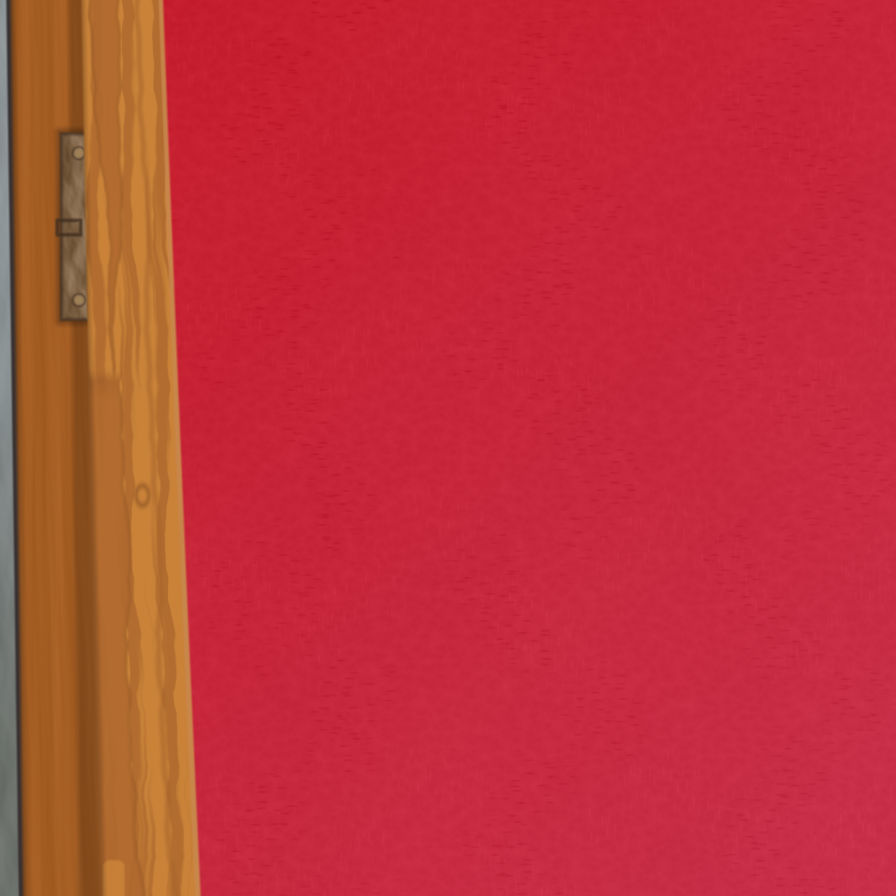
A three.js fragment shader for this texture:

```glsl
// A red fabric wall beside a slightly leaning wooden door frame with a hinge.
// Soft vertical edges layer the strips from left to right, layered sines make
// the wood grain, and cellular noise makes the mottling and flecks of the wall.
varying vec2 vUv;

float hash(vec2 p) {
  return fract(sin(dot(p, vec2(127.1, 311.7))) * 43758.5);
}

// Distance to the nearest scattered point, about 0 to 1.
float cellular(vec2 p) {
  float nearest = 1.0;
  for (int j = -1; j <= 1; j++) {
    for (int i = -1; i <= 1; i++) {
      vec2 c = floor(p) + vec2(float(i), float(j));
      nearest = min(nearest, length(p - c - vec2(hash(c), hash(c + 19.7))));
    }
  }
  return nearest;
}

// Layered sines, about -1 to 1.
float waves(vec2 p) {
  float sum = 0.0;
  float amp = 0.55;
  for (int i = 0; i < 4; i++) {
    sum += amp * sin(p.x + 1.3 * sin(p.y));
    p = vec2(p.x * 1.83 + p.y * 0.3, p.y * 1.67 - p.x * 0.12) + 1.9;
    amp *= 0.55;
  }
  return sum;
}

float rightOf(float x, float edge, float blur) {
  return smoothstep(edge - blur, edge + blur, x);
}

float box(vec2 p, vec2 center, vec2 halfSize) {
  vec2 d = abs(p - center) - halfSize;
  return length(max(d, 0.0)) + min(max(d.x, d.y), 0.0);
}

float fill(float d, float blur) {
  return 1.0 - smoothstep(-blur, blur, d);
}

// Sparse short dashes, stretched by the scale.
float flecks(vec2 p, vec2 scale) {
  return fill(cellular(p * scale) - 0.16, 0.1) * smoothstep(0.0, 0.6, waves(p * 23.0));
}

vec3 wallColor(vec2 p) {
  float fade = clamp(0.65 * (1.0 - p.y) + 0.55 * p.x - 0.08, 0.0, 1.0);
  vec3 col = mix(vec3(0.775, 0.115, 0.175), vec3(0.785, 0.18, 0.278), fade);
  vec2 warped = p + 0.004 * vec2(waves(p * 31.0), waves(p.yx * 37.0));
  float mottle = cellular(warped * vec2(62.0, 84.0)) + 0.6 * cellular(warped * 155.0) - 0.72;
  col += 0.022 * mottle + 0.004 * waves(p * 14.0);
  return col - 0.028 * flecks(p, vec2(32.0, 125.0)) + 0.014 * flecks(p.yx + 3.0, vec2(26.0, 140.0));
}

vec3 frameColor(vec2 p, float left, float right) {
  float u = (p.x - left) / (right - left);
  float grain = waves(vec2(u * 13.0, p.y * 5.0)) + 0.4 * waves(vec2(u * 45.0, p.y * 19.0));
  vec3 col = mix(vec3(0.61, 0.335, 0.11), vec3(0.68, 0.395, 0.16), 0.5 + 0.35 * grain);
  float shadow = mix(0.69, 0.80, p.y);
  col *= mix(1.0, 0.82, smoothstep(shadow - 0.04, shadow + 0.08, u));
  return col * mix(0.78, 1.0, smoothstep(0.0, 0.12, u));
}

vec3 boardColor(vec2 p, float left, float right) {
  float u = (p.x - left) / (right - left);
  float bend = 0.055 * waves(vec2(p.y * 17.0, 1.0)) + 0.02 * waves(vec2(p.y * 61.0, 2.0));
  vec3 gold = vec3(0.81, 0.53, 0.23);
  vec3 brown = vec3(0.66, 0.39, 0.17);
  float grain = waves(vec2((u + bend) * 17.0, p.y * 5.0));
  vec3 col = mix(gold, brown, 0.15 + 0.6 * smoothstep(-0.15, 0.5, grain));
  // Broad heartwood in the lower left, a tapering tongue above.
  float heart = max(u - 0.36 - bend, (p.y - 0.57) * 2.0 + 0.3 * bend);
  float tongue = abs(u - 0.3 - bend) - 0.17 * smoothstep(0.56, 1.0, p.y);
  float ring = min(heart, tongue);
  col = mix(col, brown * 1.04, 0.85 * fill(ring, 0.03));
  col = mix(col, brown * 0.9, 0.5 * fill(abs(ring) - 0.018, 0.022));
  float streak = abs(u - 0.7 - 0.8 * bend) - 0.03;
  col = mix(col, brown, 0.55 * fill(streak, 0.03));
  // Knot and pale arch.
  float knot = length((p - vec2(0.159, 0.447)) * vec2(1.0, 0.65));
  col = mix(col, brown * 0.85, 0.65 * fill(abs(knot - 0.007) - 0.002, 0.003));
  float arch = box(p, vec2(0.127, 0.01), vec2(0.004, 0.022)) - 0.008;
  col = mix(col, gold, 0.75 * fill(arch, 0.002));
  // Shaded left corner and pale right bevel.
  col *= mix(0.82, 1.0, smoothstep(0.0, 0.08, u));
  return mix(col, vec3(0.79, 0.53, 0.31), 0.8 * smoothstep(0.93, 0.96, u));
}

vec3 addHinge(vec3 base, vec2 p) {
  float plate = box(p, vec2(0.084, 0.747), vec2(0.017, 0.105));
  vec3 metal = vec3(0.49, 0.38, 0.27) + 0.09 * waves(p * vec2(160.0, 75.0));
  vec3 dark = vec3(0.25, 0.18, 0.12);
  metal = mix(metal, dark, 0.8 * fill(-plate - 0.003, 0.003));
  // Two screws, mirrored about the joint.
  float screw = length(vec2(p.x - 0.088, abs(p.y - 0.747) - 0.082));
  metal = mix(metal, vec3(0.62, 0.5, 0.34), fill(screw - 0.005, 0.003));
  metal = mix(metal, dark, 0.6 * fill(abs(screw - 0.007) - 0.001, 0.002));
  vec3 col = mix(base * (1.0 - 0.3 * fill(plate - 0.004, 0.006)), metal, fill(plate, 0.002));
  float joint = box(p, vec2(0.077, 0.746), vec2(0.013, 0.008));
  return mix(col, dark, 0.8 * fill(abs(joint) - 0.002, 0.002));
}

void main() {
  vec2 p = vUv;
  float down = 1.0 - p.y;
  float frameLeft = 0.012 + 0.014 * down;
  float boardLeft = 0.091 + 0.017 * down + 0.005 * down * down;
  float boardRight = 0.182 + 0.037 * down + 0.005 * down * down;
  vec3 col = mix(vec3(0.42, 0.44, 0.42), vec3(0.55, 0.58, 0.59), smoothstep(0.1, 0.75, p.y));
  col += 0.03 * waves(p * vec2(120.0, 35.0));
  col = mix(col, vec3(0.22, 0.19, 0.19), rightOf(p.x, frameLeft - 0.005, 0.002));
  col = mix(col, frameColor(p, frameLeft, boardLeft), rightOf(p.x, frameLeft, 0.003));
  col = addHinge(col, p);
  col = mix(col, boardColor(p, boardLeft, boardRight), rightOf(p.x, boardLeft, 0.002));
  gl_FragColor = vec4(mix(col, wallColor(p), rightOf(p.x, boardRight, 0.002)), 1.0);
}
```
